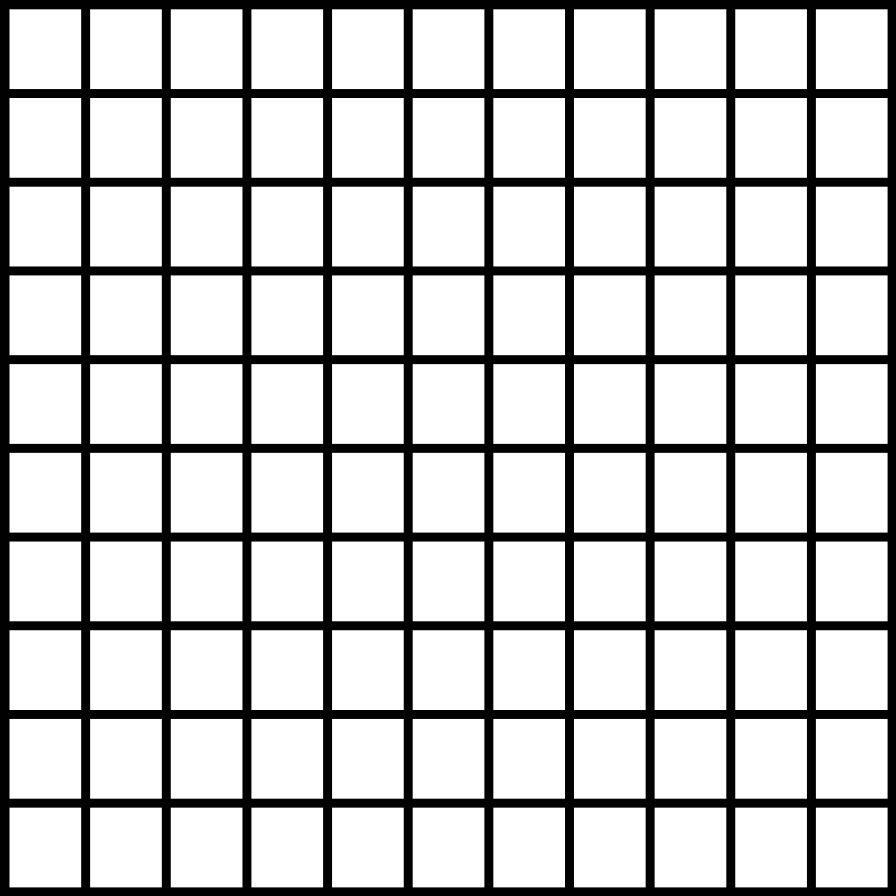
Reproduce this pattern procedurally as a WebGL 2 fragment shader.

```glsl
#version 300 es
precision highp float;

uniform vec2 u_resolution;
out vec4 outColor;

const vec2 CELL_COUNT = vec2(11.0, 10.0);
const float LINE_WIDTH = 0.01;
const vec2 GRID_OFFSET = vec2(0.0006, -0.0004);
const vec3 LINE_COLOR = vec3(0.005);
const vec3 CELL_COLOR = vec3(1.0);

// Signed distance per axis to the nearest line edge, negative on a line
vec2 lineDistance(vec2 p) {
    vec2 pitch = (1.0 - LINE_WIDTH) / CELL_COUNT;
    vec2 q = (p - 0.5 * LINE_WIDTH - GRID_OFFSET) / pitch;
    vec2 nearest = clamp(floor(q + 0.5), vec2(0.0), CELL_COUNT);
    vec2 d = abs(q - nearest) * pitch - 0.5 * LINE_WIDTH;

    // The outer frame runs solid to the canvas edge
    vec2 inside = step(vec2(0.0), q) * step(q, CELL_COUNT);
    return mix(vec2(-LINE_WIDTH), d, inside);
}

void main() {
    vec2 uv = gl_FragCoord.xy / u_resolution;

    // Box-filtered coverage, one pixel wide on each axis
    vec2 open = clamp(lineDistance(uv) * u_resolution + 0.5, 0.0, 1.0);
    outColor = vec4(mix(LINE_COLOR, CELL_COLOR, open.x * open.y), 1.0);
}
```
